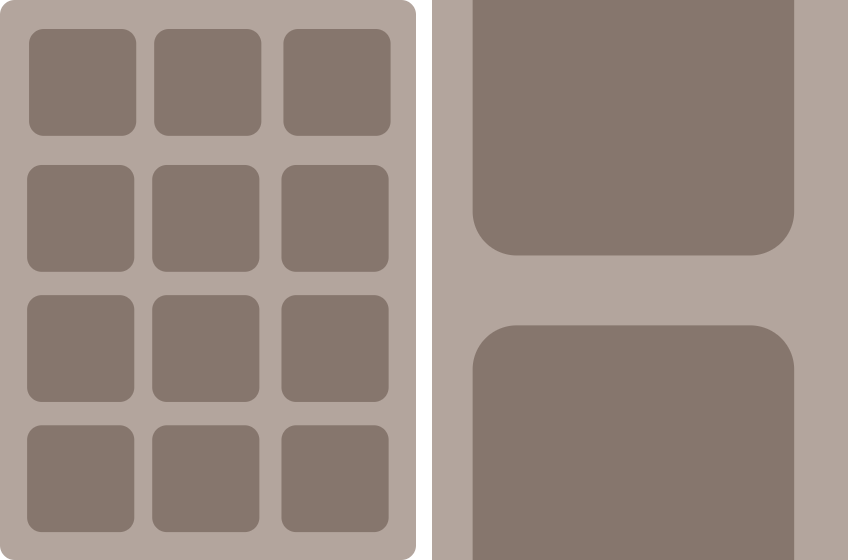
Left: the whole. Right: its middle third, enlarged.
This pattern is drawn by a Shadertoy shader. Its source:

```glsl
// A rounded card holding a 3 by 4 grid of flat rounded square tiles.
// Each point finds its nearest grid cell, applies that cell's small offset,
// and measures a rounded box distance. Lengths are in canvas heights.

#define GRID vec2(3.0, 4.0)
#define FIRST_CENTER vec2(0.1441, 0.1452)
#define PITCH vec2(0.2271, 0.2324)
#define TILE_HALF vec2(0.0957, 0.0954)
#define CORNER_RADIUS 0.0262
#define TOP_ROW_SHIFT vec2(0.0035, 0.0104)
#define MIDDLE_COLUMN_SHIFT vec2(-0.0037, 0.0)
#define TILE_COLOR vec3(0.527, 0.463, 0.429)
#define CARD_COLOR vec3(0.702, 0.648, 0.615)
#define OUTSIDE_COLOR vec3(1.0)

float roundedBox(vec2 p, vec2 halfSize, float radius) {
    vec2 q = abs(p) - halfSize + radius;
    return length(max(q, 0.0)) + min(max(q.x, q.y), 0.0) - radius;
}

// Coverage of a shape, smoothed over one pixel
float coverage(float dist) {
    return clamp(0.5 - dist * iResolution.y, 0.0, 1.0);
}

// Center of a tile, with the uneven spacing of the grid
vec2 tileCenter(vec2 cell) {
    float isTopRow = step(GRID.y - 1.5, cell.y);
    float isMiddle = 1.0 - step(0.5, abs(cell.x - 1.0));
    return FIRST_CENTER + cell * PITCH
         + isTopRow * TOP_ROW_SHIFT + isMiddle * MIDDLE_COLUMN_SHIFT;
}

void mainImage(out vec4 fragColor, in vec2 fragCoord) {
    vec2 p = fragCoord / iResolution.y;
    vec2 canvasHalf = 0.5 * iResolution.xy / iResolution.y;

    // Card with rounded corners
    float card = roundedBox(p - canvasHalf, canvasHalf, CORNER_RADIUS);
    vec3 color = mix(OUTSIDE_COLOR, CARD_COLOR, coverage(card));

    // Nearest tile
    vec2 cell = clamp(floor((p - FIRST_CENTER) / PITCH + 0.5), vec2(0.0), GRID - 1.0);
    float tile = roundedBox(p - tileCenter(cell), TILE_HALF, CORNER_RADIUS);
    color = mix(color, TILE_COLOR, coverage(tile));

    fragColor = vec4(color, 1.0);
}
```
